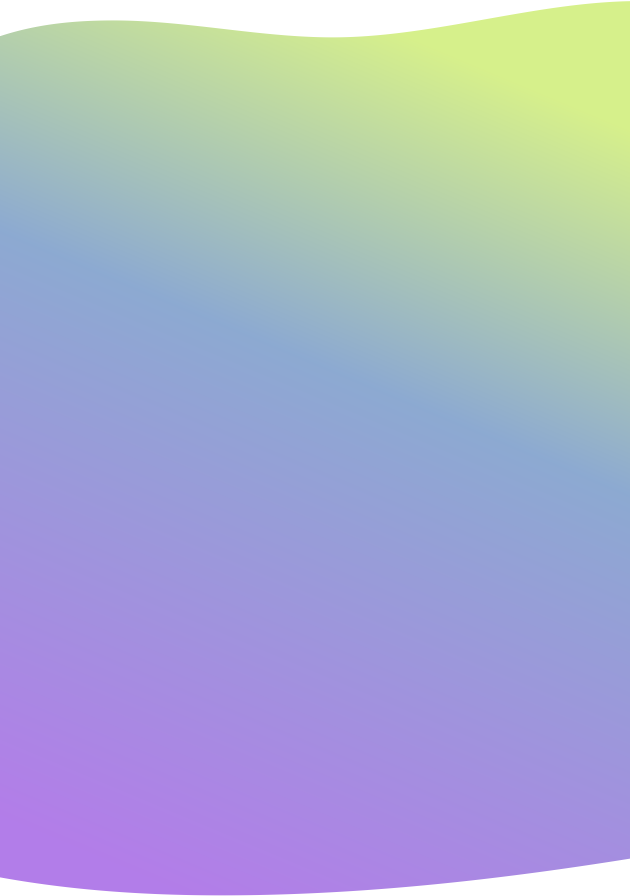
A Shadertoy shader for this background:

```glsl
// A white page holding a sheet with wavy top and bottom edges.
// The edges are smooth cubic Hermite curves; the sheet is filled with
// a slanted three-stop gradient from lime through blue to violet.

// Cubic through two knots (x, height), with a slope at each knot
float hermite(vec2 a, vec2 b, float slopeA, float slopeB, float x) {
    float span = b.x - a.x;
    float t = clamp((x - a.x) / span, 0.0, 1.0);
    float u = 1.0 - t;
    return mix(a.y, b.y, t * t * (3.0 - 2.0 * t))
         + span * t * u * (slopeA * u - slopeB * t);
}

float topEdge(float x) {
    vec2 crest = vec2(0.180, 0.9772), dip = vec2(0.528, 0.9583);
    if (x < crest.x) return hermite(vec2(0.0, 0.9596), crest, 0.232, 0.0, x);
    if (x < dip.x) return hermite(crest, dip, 0.0, 0.0, x);
    return hermite(dip, vec2(1.0, 0.9987), 0.0, 0.014, x);
}

float bottomEdge(float x) {
    vec2 low = vec2(0.352, 0.0007);
    if (x < low.x) return hermite(vec2(0.0, 0.0208), low, -0.127, 0.0, x);
    return hermite(low, vec2(1.0, 0.0417), 0.0, 0.1125, x);
}

vec3 slantedGradient(vec2 uv) {
    vec3 lime = vec3(0.840, 0.940, 0.545);
    vec3 blue = vec3(0.550, 0.665, 0.820);
    vec3 violet = vec3(0.700, 0.490, 0.912);
    float depth = 1.0 - uv.y - 0.295 * uv.x;
    vec3 color = mix(lime, blue, clamp((depth + 0.150) / 0.4065, 0.0, 1.0));
    return mix(color, violet, clamp((depth - 0.2565) / 0.6545, 0.0, 1.0));
}

void mainImage(out vec4 fragColor, in vec2 fragCoord) {
    vec2 uv = fragCoord / iResolution.xy;

    // Signed height inside the sheet, softened over one pixel
    float inside = min(topEdge(uv.x) - uv.y, uv.y - bottomEdge(uv.x));
    float coverage = clamp(0.5 + inside * iResolution.y, 0.0, 1.0);

    fragColor = vec4(mix(vec3(1.0), slantedGradient(uv), coverage), 1.0);
}
```
